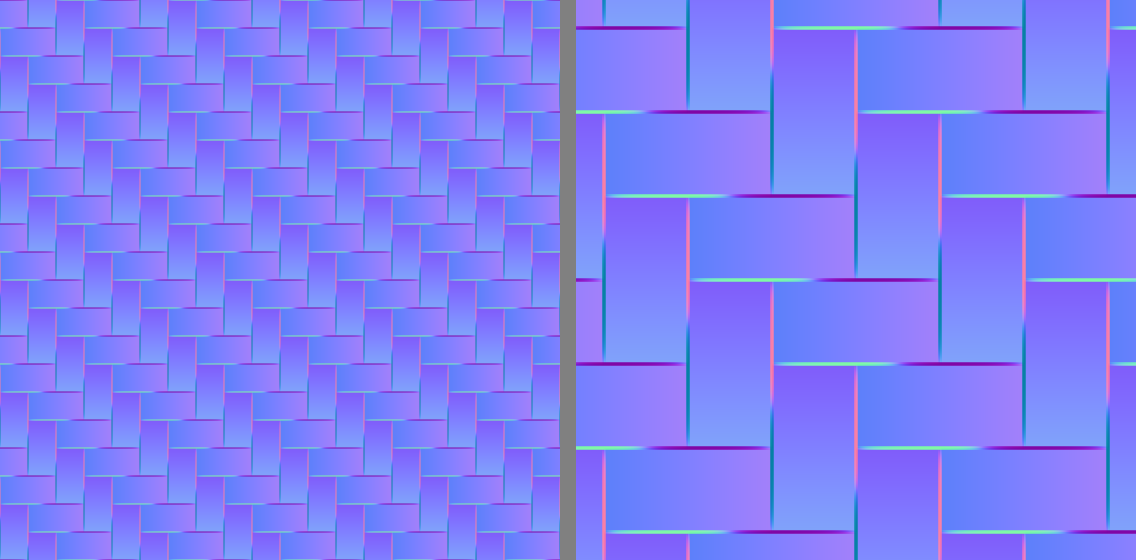
Left, the full canvas; right, a detail of the centre.
Reproduce this texture map procedurally as a WebGL 1 fragment shader.

```glsl
precision highp float;
// Tangent-space normal map of a 2/2 twill weave: flat strands two cells long,
// stepping diagonally. Each strand is a parabolic arch; normals are central
// differences of its height, so steps between strands become thin bright lines.

uniform vec2 u_resolution;

const float CELLS = 20.0;       // strand widths across the tile, multiple of PERIOD
const float PERIOD = 4.0;       // cells per weave repeat
const float PHASE = 2.0;        // diagonal shift of the weave, in cells
const float END_SLOPE = 0.29;   // steepness at the strand ends
const float LINE_WIDTH = 0.043; // width of the step between strands, in cells
const int SAMPLES = 4;          // antialiasing samples per axis

// Arch over a strand, with u running from 0 to 2 along its length.
float archHeight(float u) {
  return END_SLOPE * (u - 0.5 * u * u);
}

// Height of the weave at p, in cells.
float weaveHeight(vec2 p) {
  vec2 cell = floor(p);
  vec2 local = p - cell;
  // Steps 0 and 1 are the halves of a horizontal strand, 2 and 3 of a vertical one.
  float diagonal = floor(mod(cell.x + cell.y + PHASE + 0.5, PERIOD));
  float along = diagonal < 1.5 ? diagonal + local.x : diagonal - 2.0 + local.y;
  return archHeight(along);
}

// Surface normal, with the green axis pointing down.
vec3 weaveNormal(vec2 p) {
  vec2 e = vec2(0.5 * LINE_WIDTH, 0.0);
  float dx = weaveHeight(p + e.xy) - weaveHeight(p - e.xy);
  float dy = weaveHeight(p + e.yx) - weaveHeight(p - e.yx);
  return normalize(vec3(-dx, dy, LINE_WIDTH));
}

void main() {
  // Average the encoded normal over the pixel area.
  vec3 color = vec3(0.0);
  for (int j = 0; j < SAMPLES; j++) {
    for (int i = 0; i < SAMPLES; i++) {
      vec2 offset = (vec2(float(i), float(j)) + 0.5) / float(SAMPLES) - 0.5;
      vec2 p = (gl_FragCoord.xy + offset) / u_resolution * CELLS;
      color += 0.5 + 0.5 * weaveNormal(p);
    }
  }
  gl_FragColor = vec4(color / float(SAMPLES * SAMPLES), 1.0);
}
```
